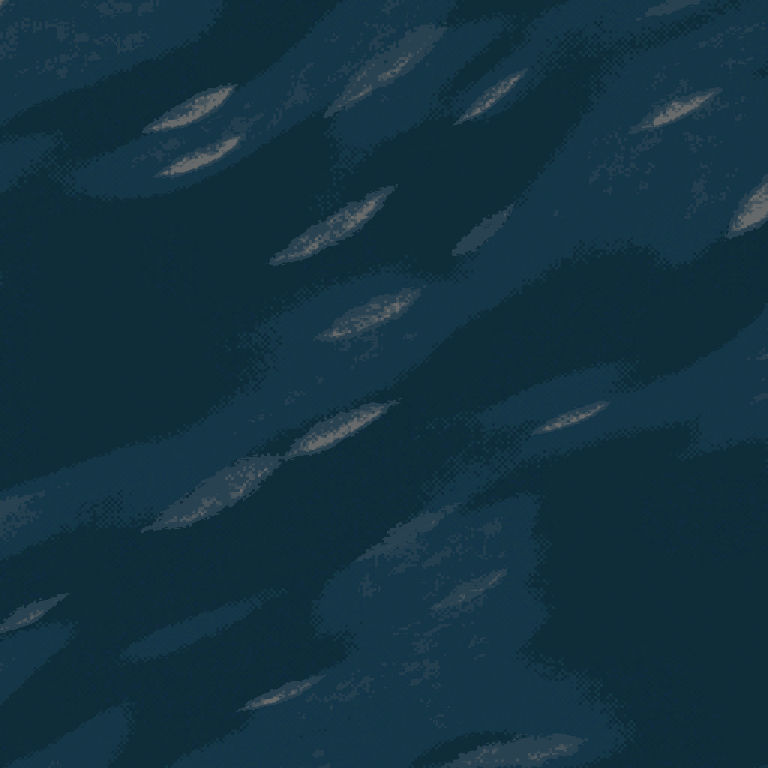
This texture is drawn by a WebGL 1 fragment shader. Its source:

```glsl
precision highp float;
uniform vec2 u_resolution;

#define SLOPE 0.48
#define BAND_SCALE vec2(3.4, 14.0)
#define BAND_LEVEL 0.56
#define BAND_DITHER 0.09
#define WARP 0.05
#define FOAM_CELL vec2(0.27, 0.13)
#define FOAM_CHANCE 0.64
#define FOAM_RAGGED 0.75
#define HALO 0.17
#define GRAIN_CELLS 256.0
#define GRAIN_TINT 0.022

const vec3 DEEP = vec3(0.056, 0.174, 0.224);
const vec3 INDIGO = vec3(0.070, 0.170, 0.260);
const vec3 SWELL = vec3(0.080, 0.214, 0.282);
const vec3 SLATE = vec3(0.160, 0.260, 0.320);
const vec3 MIST = vec3(0.270, 0.330, 0.360);
const vec3 PALE = vec3(0.400, 0.410, 0.415);

float hash(vec2 p) {
  return fract(sin(dot(p, vec2(127.1, 311.7))) * 43758.5453);
}

float noise(vec2 p) {
  vec2 cell = floor(p);
  vec2 f = fract(p);
  f = f * f * (3.0 - 2.0 * f);
  float low = mix(hash(cell), hash(cell + vec2(1.0, 0.0)), f.x);
  float high = mix(hash(cell + vec2(0.0, 1.0)), hash(cell + vec2(1.0, 1.0)), f.x);
  return mix(low, high, f.y);
}

// Lens-shaped streaks: x is foam strength, y is the swell around it
vec2 streaks(vec2 p) {
  vec2 home = floor(p / FOAM_CELL);
  vec2 result = vec2(-1.0, 0.0);
  for (int j = -1; j <= 1; j++) {
    for (int i = -1; i <= 1; i++) {
      vec2 id = home + vec2(float(i), float(j));
      if (hash(id + 17.3) > FOAM_CHANCE) continue;
      vec2 jitter = vec2(hash(id + 3.1), hash(id + 8.7)) - 0.5;
      vec2 center = (id + 0.5 + 0.6 * jitter) * FOAM_CELL;
      vec2 halfSize = mix(vec2(0.055, 0.012), vec2(0.115, 0.023), hash(id + 29.9));
      vec2 q = (p - center) / halfSize;
      float lens = 1.0 - q.x * q.x - abs(q.y);
      float body = min(lens * 2.2, 1.0);
      // One flank catches more light than the other
      float lit = mix(0.75, 1.15, smoothstep(0.3, -0.5, q.y));
      float strength = mix(0.28, 0.85, hash(id + 41.2)) * lit;
      result.x = max(result.x, lens > 0.0 ? body * strength : lens * 1.5);
      result.y = max(result.y, exp(-0.6 * q.x * q.x - 0.16 * q.y * q.y));
    }
  }
  return result;
}

void main() {
  vec2 uv = gl_FragCoord.xy / min(u_resolution.x, u_resolution.y);

  // Axes along and across the swell, gently bent
  vec2 dir = vec2(cos(SLOPE), sin(SLOPE));
  vec2 p = vec2(dot(uv, dir), dot(uv, vec2(-dir.y, dir.x)));
  p.y += WARP * (noise(uv * 3.6 + 5.0) - 0.5) * 2.0;

  // Fine square grain, with a checker that alternates tints
  vec2 dot2 = floor(uv * GRAIN_CELLS);
  float grain = hash(dot2);
  float checker = mod(dot2.x + dot2.y, 2.0);
  float dither = mix(grain, checker, 0.35) - 0.5;
  float clumps = noise(p * vec2(45.0, 95.0) + 31.0);
  vec2 foam = streaks(p);

  // Broad bands with dithered borders
  float band = 0.7 * noise(p * BAND_SCALE + 11.0)
             + 0.3 * noise(p * BAND_SCALE * 2.1 + 47.0);
  band += HALO * foam.y;
  float swell = smoothstep(-0.012, 0.012, band - BAND_LEVEL + BAND_DITHER * dither);
  vec3 color = mix(DEEP, SWELL, swell);

  // Grain: green and blue flecks in patches of the dark water
  float patches = smoothstep(0.35, 0.65, noise(uv * 9.0 + 61.0));
  color += GRAIN_TINT * dither * vec3(0.4, 0.8, -0.7) * mix(0.35, 1.0, patches);
  float fleck = step(0.90, grain) * patches * (1.0 - swell);
  color = mix(color, INDIGO, 0.8 * fleck);

  // Thin spray on the highest crests
  float spray = smoothstep(0.10, 0.26, band - BAND_LEVEL) * clumps;
  color = mix(color, SLATE, 0.7 * step(0.72, spray * 0.75 + grain * 0.4));

  // Ragged foam in three tones
  float ragged = 0.45 * grain + 0.55 * clumps - 0.5;
  float amount = foam.x + FOAM_RAGGED * ragged;
  color = mix(color, SLATE, smoothstep(0.06, 0.14, amount));
  color = mix(color, MIST, smoothstep(0.50, 0.60, amount));
  color = mix(color, PALE, smoothstep(0.66, 0.78, amount));

  gl_FragColor = vec4(color, 1.0);
}
```
